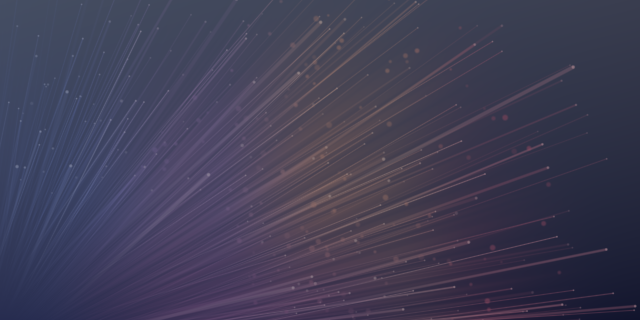
A WebGL 1 fragment shader for this background:

```glsl
precision highp float;
// Glowing optical fibres fan out from a point below the lower left corner.
// A corner gradient carries a streaked glow, then looped rays with bright
// tips, then soft discs; the tint runs from blue to rose across the canvas.
uniform vec2 u_resolution;

const vec2 SOURCE = vec2(-0.08, -0.15);
const float FIBRES = 270.0;
const float DISCS = 130.0;

float hash(float n) {
  n = fract(n * 0.1031);
  n *= n + 33.33;
  n *= n + n;
  return fract(n);
}

float noise(float x) {
  float cell = floor(x);
  float t = fract(x);
  return mix(hash(cell), hash(cell + 1.0), t * t * (3.0 - 2.0 * t));
}

// Dusky gradient between the four corners
vec3 backdrop(vec2 uv) {
  vec3 low = mix(vec3(0.15, 0.17, 0.31), vec3(0.065, 0.075, 0.17), uv.x);
  vec3 high = mix(vec3(0.27, 0.305, 0.385), vec3(0.225, 0.24, 0.31), uv.x);
  return mix(low, high, pow(uv.y, 0.75));
}

// Light colour at a place: blue, violet, amber, rose, with plum at the base
vec3 tint(vec2 p) {
  vec3 blue = vec3(0.28, 0.34, 0.54);
  vec3 violet = vec3(0.39, 0.32, 0.47);
  vec3 amber = vec3(0.53, 0.39, 0.35);
  vec3 rose = vec3(0.50, 0.25, 0.33);
  vec3 plum = vec3(0.35, 0.23, 0.38);
  vec3 c = mix(blue, violet, smoothstep(0.15, 0.60, p.x));
  c = mix(c, amber, smoothstep(0.65, 1.05, p.x));
  c = mix(c, rose, smoothstep(1.2, 1.55, p.x));
  float base = (1.0 - smoothstep(0.0, 0.42, p.y)) * smoothstep(0.0, 0.35, p.x);
  return mix(c, plum, 0.8 * base * (1.0 - smoothstep(1.0, 1.6, p.x)));
}

// Longest fibre at a given angle
float reach(float angle) {
  return mix(2.1, 1.3, smoothstep(0.5, 1.2, angle));
}

vec2 heading(float angle) {
  return vec2(cos(angle), sin(angle));
}

float disc(vec2 offset, float radius, float soft) {
  return 1.0 - smoothstep(radius - soft, radius + soft, length(offset));
}

// Coverage of a ray that brightens towards its end
float ray(vec2 q, vec2 dir, float len, float width, float soft) {
  float along = dot(q, dir);
  float across = abs(q.x * dir.y - q.y * dir.x);
  float body = 1.0 - smoothstep(width - soft, width + soft, across);
  float end = 1.0 - smoothstep(len - soft, len + soft, along);
  return body * end * smoothstep(0.25, 0.95, along / len);
}

// Broad glow broken into radial streaks
float glow(vec2 q) {
  float angle = atan(q.y, q.x);
  float dist = length(q);
  float fade = 1.0 - smoothstep(0.45, 0.98, dist / reach(angle));
  fade *= smoothstep(0.1, 0.75, dist);
  float streak = 0.5 * noise(angle * 45.0) + 0.5 * noise(angle * 150.0 + 50.0);
  float side = 1.0 - 0.7 * smoothstep(0.75, 1.25, angle);
  return fade * side * mix(0.4, 1.0, streak);
}

void main() {
  vec2 p = gl_FragCoord.xy / u_resolution.y;
  vec2 q = p - SOURCE;
  float px = 1.0 / u_resolution.y;
  vec3 light = tint(p);
  vec3 color = mix(backdrop(gl_FragCoord.xy / u_resolution), light, 0.72 * glow(q));

  // Fibres, some thin and pale, some wide and faint
  vec3 strand = light * 1.12 + 0.02;
  vec3 pale = mix(light, vec3(0.72), 0.5);
  for (float i = 0.0; i < FIBRES; i++) {
    float angle = mix(0.06, 1.45, pow((i + hash(i + 11.0)) / FIBRES, 1.5));
    float len = reach(angle) * mix(0.45, 1.0, hash(i + 307.0));
    float thick = pow(hash(i + 613.0), 4.0);
    float shine = hash(i + 919.0);
    vec2 dir = heading(angle);
    vec2 start = vec2(-dir.y, dir.x) * (hash(i + 1223.0) - 0.5) * 0.12;
    float width = mix(0.0012, 0.006, thick);
    float alpha = mix(0.16, 0.7, shine * shine) * mix(1.0, 0.5, thick);
    alpha *= 1.0 - 0.6 * smoothstep(1.1, 1.4, angle);
    vec3 hue = mix(strand, pale, 0.7 * pow(shine, 6.0));
    color = mix(color, hue, alpha * ray(q - start, dir, len, width, px));
    float tip = disc(q - start - dir * len, 0.002 + 0.003 * thick, px);
    color = mix(color, pale, tip * (0.2 + 0.6 * shine));
  }

  // Soft discs drifting among the fibres
  for (float i = 0.0; i < DISCS; i++) {
    float angle = mix(0.1, 0.9, hash(i + 1511.0));
    float dist = reach(angle) * mix(0.42, 0.93, hash(i + 1801.0));
    float radius = mix(0.003, 0.009, hash(i + 2113.0));
    float spot = disc(q - heading(angle) * dist, radius, px + 0.001);
    color = mix(color, light * 1.1, spot * mix(0.2, 0.55, hash(i + 2411.0)));
  }

  gl_FragColor = vec4(color, 1.0);
}
```
